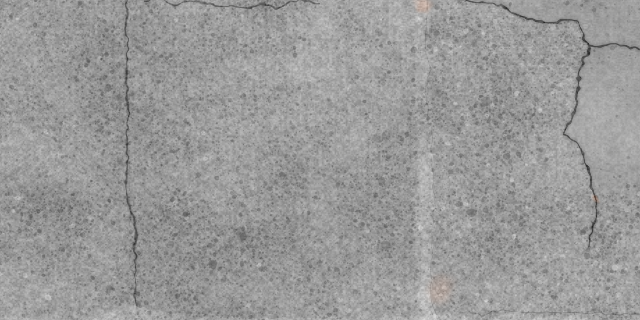
Give the GLSL for this texture, as a Shadertoy shader.

```glsl
// Weathered grey concrete wall with pitted aggregate, cracks and a pale seam.

const vec3 CONCRETE = vec3(0.622, 0.622, 0.621);
const vec3 RUST = vec3(0.07, -0.01, -0.05);
const float FINE_GRAIN = 0.11;
const float STAIN_DEPTH = 0.13;
const float PIT_DEPTH = 0.14;
const float STONE_LIGHT = 0.11;
const float CRACK_DEPTH = 0.30;
const float CRACK_WIDTH = 0.0022;
const float SLAB_END = 0.42;

// Corner points of the broken slab edge, from top to bottom
const int EDGE_COUNT = 11;
const vec2 EDGE[EDGE_COUNT] = vec2[](
    vec2(1.40, 1.01), vec2(1.57, 0.985), vec2(1.65, 0.94), vec2(1.80, 0.93),
    vec2(1.835, 0.86), vec2(1.80, 0.69), vec2(1.76, 0.57), vec2(1.82, 0.53),
    vec2(1.855, 0.44), vec2(1.855, 0.32), vec2(1.83, 0.22));

float hash(vec2 p) {
    return fract(sin(dot(p, vec2(127.1, 311.7))) * 43758.5453);
}

float noise(vec2 p) {
    vec2 i = floor(p), f = fract(p);
    f = f * f * (3.0 - 2.0 * f);
    return mix(mix(hash(i), hash(i + vec2(1, 0)), f.x),
               mix(hash(i + vec2(0, 1)), hash(i + vec2(1, 1)), f.x), f.y);
}

float fbm(vec2 p) {
    float sum = 0.0, amp = 0.5;
    for (int i = 0; i < 5; i++) {
        sum += amp * noise(p);
        p = mat2(1.6, 1.2, -1.2, 1.6) * p + 7.3;
        amp *= 0.5;
    }
    return sum;
}

// Scattered round grains; share is the fraction of cells that hold one
float grains(vec2 p, float cells, float share, float seed) {
    vec2 g = p * cells;
    float soft = 0.7 * cells / iResolution.y, cover = 0.0;
    for (int j = -1; j <= 1; j++)
    for (int i = -1; i <= 1; i++) {
        vec2 id = floor(g) + vec2(i, j);
        vec2 center = id + vec2(hash(id + seed + 3.1), hash(id + seed + 7.7));
        float size = hash(id + seed + 12.9);
        float radius = mix(0.14, 0.42, size * size);
        float pick = hash(id + seed);
        float disc = 1.0 - smoothstep(radius - soft, radius + soft, length(g - center));
        float strength = mix(0.45, 1.0, hash(id + seed + 21.3));
        cover = max(cover, disc * strength * smoothstep(pick, pick + 0.05, share));
    }
    return cover;
}

float segment(vec2 p, vec2 a, vec2 b) {
    vec2 d = b - a;
    return length(p - a - d * clamp(dot(p - a, d) / dot(d, d), 0.0, 1.0));
}

float line(float dist, float width) {
    float px = 1.0 / iResolution.y;
    return 1.0 - smoothstep(width - 0.6 * px, width + 0.9 * px, abs(dist));
}

float spot(vec2 p, vec2 center, float radius) {
    return 1.0 - smoothstep(0.2 * radius, radius, length(p - center));
}

void mainImage(out vec4 fragColor, in vec2 fragCoord) {
    vec2 p = fragCoord / iResolution.y;
    p.x *= 2.0 * iResolution.y / iResolution.x;
    vec2 wobble = vec2(noise(p * 14.0), noise(p * 14.0 + 40.0)) - 0.5;
    vec2 jitter = vec2(noise(p * 65.0), noise(p * 65.0 + 90.0)) - 0.5;
    vec2 w = p + 0.022 * wobble + 0.010 * jitter;

    // Slab edge: distance to the crack and side of it
    float edgeDist = 9.0, side = -1.0;
    for (int i = 0; i < EDGE_COUNT - 1; i++) {
        vec2 a = EDGE[i], b = EDGE[i + 1];
        edgeDist = min(edgeDist, segment(w, a, b));
        if (w.y <= a.y && w.y > b.y) side = w.x - mix(a.x, b.x, (a.y - w.y) / (a.y - b.y));
    }
    edgeDist = min(edgeDist, segment(w, vec2(1.835, 0.86), vec2(2.05, 0.855)));
    float slab = smoothstep(0.0, 0.006, side) * smoothstep(SLAB_END - 0.08, SLAB_END + 0.04, p.y);

    // Straight joints
    float leftX = 0.40 + 0.03 * smoothstep(0.42, 0.15, p.y);
    float seamX = 1.332 + 0.022 * (1.0 - p.y);
    float coarse = smoothstep(seamX, seamX + 0.03, p.x) * (1.0 - slab);

    // Stains and fine grain
    float stain = fbm(p * vec2(2.6, 3.4) + 3.0) - 0.48;
    float patches = fbm(p * 9.0 + 17.0) - 0.48;
    float fine = noise(p * 230.0) + 0.9 * noise(p * 120.0 + 5.0) + 0.5 * noise(p * 60.0) - 1.2;
    float tone = STAIN_DEPTH * stain + 0.08 * patches + FINE_GRAIN * fine * (1.0 - 0.4 * slab);
    tone -= 0.025 * smoothstep(0.09, 0.0, abs(w.y - 0.40)) * smoothstep(0.6, 0.1, p.x);

    // Dark pits and pale stones, denser on the coarse side
    float density = clamp(0.30 - 1.1 * patches - 0.6 * stain + 0.12 * coarse, 0.03, 0.7);
    density *= 1.0 - 0.75 * slab;
    vec2 rough = p + 0.006 * jitter;
    float pits = max(grains(rough, 28.0, 0.22 * density + 0.06 * coarse, 1.0),
                 max(grains(rough, 55.0, density, 31.0), grains(p, 100.0, density, 57.0)));
    float stones = grains(rough, 46.0, 0.05 + 0.16 * coarse, 83.0);
    tone += STONE_LIGHT * stones - PIT_DEPTH * pits;

    // Pale mortar beside the seam and along the bottom
    float band = smoothstep(-0.055, -0.03, w.x - seamX) * smoothstep(0.008, -0.002, w.x - seamX);
    tone += band * mix(0.065, 0.03, p.y) * (0.6 + noise(p * 11.0));
    float foot = 0.008 + 0.028 * smoothstep(0.17, 0.0, abs(p.x - 0.40));
    tone += 0.06 * smoothstep(foot + 0.006, foot - 0.004, w.y);

    // Cracks and chipped top
    float width = CRACK_WIDTH * (0.35 + 1.1 * noise(p * 24.0));
    float cracks = line(edgeDist, width) + 0.25 * smoothstep(0.014, 0.0, edgeDist);
    float leftDist = w.x - leftX;
    cracks += (0.7 * line(leftDist, width) + 0.15 * smoothstep(0.012, 0.0, abs(leftDist)))
            * smoothstep(0.03, 0.05, p.y);
    cracks += 0.32 * line(w.x - seamX, 0.6 * width);
    cracks += 0.45 * line(w.y - 0.022, 0.5 * width) * smoothstep(1.42, 1.5, p.x);
    float chip = 0.02 * noise(vec2(p.x * 22.0, 2.0)) * smoothstep(0.42, 0.55, p.x) * smoothstep(1.35, 0.9, p.x);
    cracks += 0.7 * line(w.y + chip - 1.0, 1.3 * width) * step(0.45, p.x) * step(p.x, 1.0);
    tone -= CRACK_DEPTH * min(cracks, 1.0);

    // Rust traces
    float rust = spot(w, vec2(1.32, 0.985), 0.04) + 0.6 * spot(w, vec2(1.38, 0.09), 0.06)
               + spot(w, vec2(1.855, 0.37), 0.018);
    fragColor = vec4(clamp(CONCRETE + tone + RUST * rust, 0.0, 1.0), 1.0);
}
```
